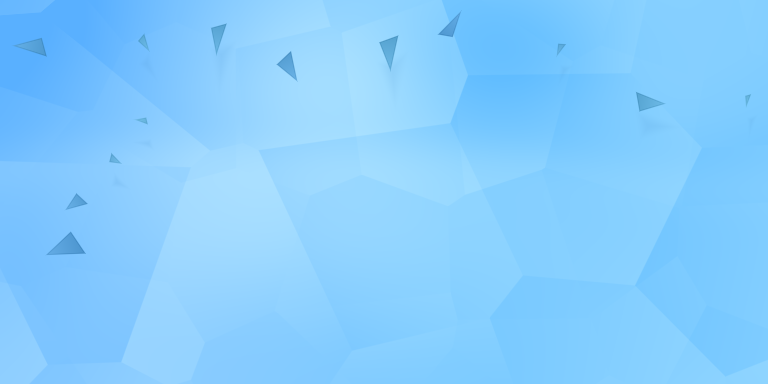
Write a Shadertoy shader that draws this background.

```glsl
// Pale blue faceted backdrop with a few small steel-blue shards adrift.
// Soft glows set the broad light, two layers of cellular noise cut it into
// flat-edged facets with their own gradients, and a loop scatters triangles.

const vec3 DEEP = vec3(0.35, 0.69, 1.00);
const vec3 PALE = vec3(0.69, 0.885, 1.00);
const vec3 STEEL = vec3(0.32, 0.60, 0.84);
const vec3 TEAL = vec3(0.38, 0.70, 0.84);
const float CYAN_SHIFT = 0.035;     // extra green towards the right
const float BIG_FACETS = 2.1;       // cells per canvas height
const float SMALL_FACETS = 3.1;
const float BIG_CONTRAST = 0.26;
const float SMALL_CONTRAST = 0.09;
const int TOP_SHARDS = 9;
const int SIDE_SHARDS = 4;
const float SHARD_MIN = 0.020;
const float SHARD_MAX = 0.062;

vec2 hash2(vec2 p) {
    vec3 q = fract(p.xyx * vec3(0.1031, 0.1030, 0.0973));
    q += dot(q, q.yzx + 33.33);
    return fract((q.xx + q.yz) * q.zy);
}

float glow(vec2 p, vec2 centre, vec2 radius) {
    vec2 q = (p - centre) / radius;
    return exp(-dot(q, q));
}

// Broad lightness: 0 is deep blue, 1 is pale
float broadLight(vec2 p) {
    float light = 0.49;
    light += 0.40 * glow(p, vec2(0.80, 0.46), vec2(0.48, 0.27));
    light += 0.28 * glow(p, vec2(0.82, 0.82), vec2(0.30, 0.20));
    light -= 0.50 * glow(p, vec2(0.00, 0.98), vec2(0.38, 0.36));
    light -= 0.40 * glow(p, vec2(1.32, 0.85), vec2(0.28, 0.21));
    light -= 0.18 * glow(p, vec2(0.00, 0.35), vec2(0.20, 0.25));
    // Soft wavy fold across the middle
    float fold = p.y - 0.60 - 0.03 * sin(2.6 * p.x) - 0.015 * sin(5.3 * p.x + 1.0);
    return light - 0.07 * fold / 0.06 * exp(-fold * fold / 0.008);
}

// Tone of one facet: its own level plus a linear gradient
float facetTone(vec2 offset, vec2 id) {
    vec2 h = hash2(id + 71.0);
    float angle = 6.2832 * h.y;
    return h.x - 0.5 + 0.7 * dot(offset, vec2(cos(angle), sin(angle)));
}

// Cellular noise with straight, smoothed borders
float facets(vec2 p, float pixel) {
    vec2 cell = floor(p);
    vec2 nearOff = vec2(9.0), nextOff = vec2(9.0), nearId = cell, nextId = cell;
    for (int y = -1; y <= 1; y++)
    for (int x = -1; x <= 1; x++) {
        vec2 id = cell + vec2(x, y);
        vec2 off = p - id - 0.1 - 0.8 * hash2(id + 17.0);
        float d = dot(off, off);
        if (d < dot(nearOff, nearOff)) {
            nextOff = nearOff; nextId = nearId;
            nearOff = off; nearId = id;
        } else if (d < dot(nextOff, nextOff)) {
            nextOff = off; nextId = id;
        }
    }
    float border = (dot(nextOff, nextOff) - dot(nearOff, nearOff))
                 / (2.0 * length(nextOff - nearOff));
    return mix(facetTone(nextOff, nextId), facetTone(nearOff, nearId),
               smoothstep(-pixel, pixel, border));
}

float outside(vec2 p, vec2 a, vec2 b) {
    vec2 e = normalize(b - a);
    return dot(p - a, vec2(e.y, -e.x));
}

// Signed distance to a slim triangle of unit reach
float shardDistance(vec2 p, float slim) {
    vec2 a = vec2(1.0, 0.1), b = vec2(-0.7, 0.55 * slim), c = vec2(-0.35, -0.6 * slim);
    return max(outside(p, a, b), max(outside(p, b, c), outside(p, c, a)));
}

vec2 shardCentre(int i, vec2 h) {
    if (i < TOP_SHARDS) {
        float x = 2.0 * (float(i) + 0.2 + 0.6 * h.x) / float(TOP_SHARDS);
        return vec2(x, 0.96 - 0.16 * h.y - 0.22 * h.x * smoothstep(1.3, 1.9, x));
    }
    return vec2(0.14 + 0.24 * h.x, 0.33 + 0.115 * float(i - TOP_SHARDS) + 0.03 * h.y);
}

vec3 addShards(vec3 col, vec2 p, float pixel) {
    for (int i = 0; i < TOP_SHARDS + SIDE_SHARDS; i++) {
        vec2 h = hash2(vec2(i, 3.0)), k = hash2(vec2(i, 11.0));
        float size = mix(SHARD_MIN, SHARD_MAX, k.x * k.x);
        float angle = 6.2832 * k.y, c = cos(angle), s = sin(angle);
        mat2 turn = mat2(c, -s, s, c);
        vec2 rel = p - shardCentre(i, h);
        float slim = mix(0.5, 1.0, h.y);
        // Blurred shadow below some shards
        float shade = shardDistance(turn * (rel + vec2(-0.01, 0.06)) / size, slim);
        col = mix(col, STEEL, 0.16 * step(0.5, h.x) * smoothstep(0.35, -0.4, shade));
        // Body with a gradient and a darker rim
        vec2 q = turn * rel / size;
        float d = shardDistance(q, slim) * size;
        vec3 body = mix(STEEL, TEAL, h.x) + 0.06 * q.x;
        body -= 0.07 * smoothstep(-0.004, -0.001, d);
        col = mix(col, body, mix(0.7, 0.95, k.x) * smoothstep(pixel, -pixel, d));
    }
    return col;
}

void mainImage(out vec4 fragColor, in vec2 fragCoord) {
    vec2 p = fragCoord / iResolution.y;
    float pixel = 0.8 / iResolution.y;
    vec2 sheared = p + vec2(0.25 * p.y, -0.12 * p.x);
    float light = broadLight(p);
    light += BIG_CONTRAST * facets(sheared * BIG_FACETS, pixel * BIG_FACETS);
    light += SMALL_CONTRAST * facets(p * SMALL_FACETS + 5.3, pixel * SMALL_FACETS);
    vec3 col = mix(DEEP, PALE, clamp(light, 0.0, 1.0));
    col.g += CYAN_SHIFT * smoothstep(0.3, 1.3, p.x) * (1.0 - 0.6 * light);
    fragColor = vec4(clamp(addShards(col, p, pixel), 0.0, 1.0), 1.0);
}
```
